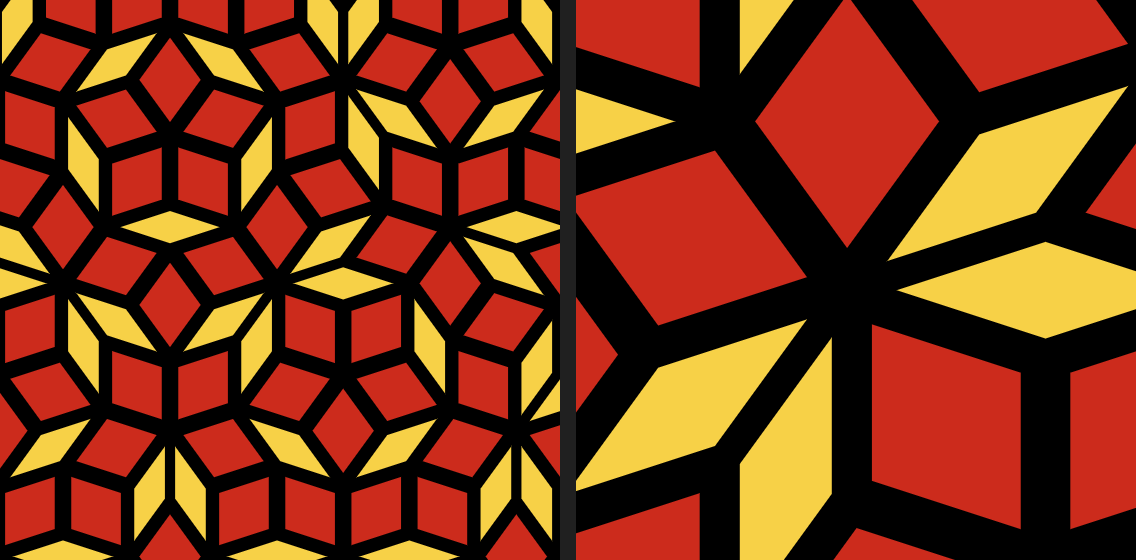
Left: the whole. Right: its middle third, enlarged.
A WebGL 1 fragment shader for this pattern:

```glsl
precision highp float;
// Penrose rhombus tiling: wide red and narrow yellow tiles on black.
// De Bruijn's method: each crossing of two lines in a five-family grid is the
// dual of one rhombus, so only the crossings near the pixel are examined.

uniform vec2 u_resolution;

const vec3 GAP_COLOR = vec3(0.0);
const vec3 WIDE_COLOR = vec3(0.80, 0.17, 0.11);
const vec3 NARROW_COLOR = vec3(0.97, 0.82, 0.28);

const vec2 STAR_CENTER = vec2(0.3036, 0.757); // fivefold centre on the canvas
const float EDGE_LENGTH = 0.1242;             // rhombus side, canvas heights
const float TILE_SCALE = 0.75;                // painted part of each rhombus
const float GRID_PHASE = 0.2;                 // shift of every line family
const float TAU = 6.2831853;

// Unit normal of a line family, also an edge direction of the tiling.
vec2 familyDirection(float family) {
  float angle = TAU * (0.25 + family / 5.0);
  return vec2(cos(angle), sin(angle));
}

float cross2(vec2 a, vec2 b) {
  return a.x * b.y - a.y * b.x;
}

// Base corner of the rhombus dual to the crossing of line lines.x of family r
// with line lines.y of family s.
vec2 rhombusCorner(float r, float s, vec2 dirR, vec2 dirS, vec2 lines) {
  vec2 level = lines - GRID_PHASE;
  vec2 crossing = (level.x * vec2(dirS.y, -dirS.x)
                 + level.y * vec2(-dirR.y, dirR.x)) / cross2(dirR, dirS);
  vec2 corner = lines.x * dirR + lines.y * dirS;
  for (int j = 0; j < 5; j++) {
    float family = float(j);
    if (family == r || family == s) continue;
    vec2 dir = familyDirection(family);
    corner += ceil(dot(crossing, dir) + GRID_PHASE) * dir;
  }
  return corner;
}

// Antialiased coverage of the shrunken rhombus at an offset from its corner.
float tileCoverage(vec2 offset, vec2 dirR, vec2 dirS, float pixelsPerEdge) {
  float area = cross2(dirR, dirS);
  vec2 side = vec2(cross2(offset, dirS), cross2(dirR, offset)) / area;
  vec2 inset = (0.5 * TILE_SCALE - abs(side - 0.5)) * abs(area);
  return clamp(min(inset.x, inset.y) * pixelsPerEdge + 0.5, 0.0, 1.0);
}

void main() {
  vec2 point = (gl_FragCoord.xy / u_resolution.y - STAR_CENTER) / EDGE_LENGTH;
  vec2 gridPoint = point * 0.4; // the dual map stretches the grid by 5/2
  float pixelsPerEdge = EDGE_LENGTH * u_resolution.y;
  vec3 color = GAP_COLOR;

  // All family pairs, with the two closest lines of each family.
  for (int i = 0; i < 4; i++) {
    for (int j = 1; j < 5; j++) {
      if (j <= i) continue;
      float r = float(i);
      float s = float(j);
      vec2 dirR = familyDirection(r);
      vec2 dirS = familyDirection(s);
      vec2 firstLines = floor(vec2(dot(gridPoint, dirR),
                                   dot(gridPoint, dirS)) + GRID_PHASE);
      bool isWide = j - i == 1 || j - i == 4;
      vec3 tileColor = isWide ? WIDE_COLOR : NARROW_COLOR;

      for (int n = 0; n < 4; n++) {
        float index = float(n);
        vec2 lines = firstLines + vec2(mod(index, 2.0), floor(index / 2.0));
        vec2 corner = rhombusCorner(r, s, dirR, dirS, lines);
        float coverage = tileCoverage(point - corner, dirR, dirS, pixelsPerEdge);
        color = mix(color, tileColor, coverage);
      }
    }
  }
  gl_FragColor = vec4(color, 1.0);
}
```
